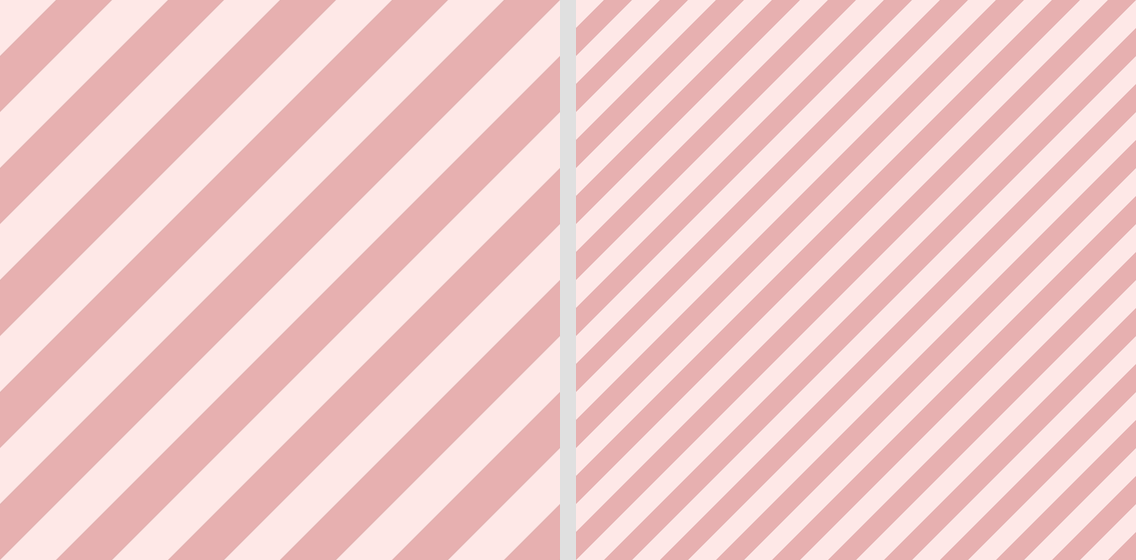
Left: one tile. Right: repeated 2 by 2.
A Shadertoy shader for this pattern:

```glsl
// Diagonal candy stripes in blush and rose, with a fine darker rim on each rose band.

const float STRIPES = 5.0;        // whole repeats across and down, so it tiles
const float RIM_WIDTH = 0.0013;   // in canvas units, across the stripe

const vec3 BLUSH = vec3(0.995, 0.908, 0.906);
const vec3 ROSE  = vec3(0.906, 0.692, 0.690);
const vec3 RIM   = vec3(0.860, 0.670, 0.670);

// Signed distance to the nearest band edge, positive inside the rose band
float bandDistance(vec2 p, float count) {
    float phase = fract(count * (p.x - p.y) - 0.25);
    return (0.25 - abs(phase - 0.5)) / (count * sqrt(2.0));
}

// Smoothed step one pixel wide
float coverage(float distance, float pixel) {
    return clamp(distance / pixel + 0.5, 0.0, 1.0);
}

void mainImage(out vec4 fragColor, in vec2 fragCoord) {
    vec2 uv = fragCoord / iResolution.xy;
    float pixel = 1.0 / min(iResolution.x, iResolution.y);
    float d = bandDistance(uv, STRIPES);

    // Blush ground, then the rim, then the rose body inside it
    vec3 color = mix(BLUSH, RIM, coverage(d, pixel));
    color = mix(color, ROSE, coverage(d - RIM_WIDTH, pixel));

    fragColor = vec4(color, 1.0);
}
```
